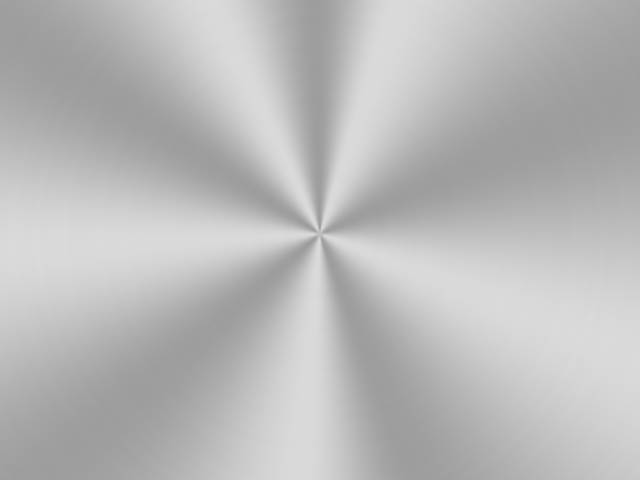
Write a Shadertoy shader that draws this texture.

```glsl
// Brushed metal disc sheen: five soft dark and five light rays fan out from a hub.
// The tone is a chain of smooth ramps over the clockwise angle,
// with faint concentric brushing from value noise over the radius.

const vec2 HUB = vec2(0.0, 0.0125);   // offset from canvas centre, in heights
const float DARK = 0.617;
const float LIGHT = 0.852;
const float HUB_RADIUS = 0.016;
const float BRUSH_DENSITY = 85.0;
const float BRUSH_STRENGTH = 0.008;

// Clockwise degrees from the top; even entries are dark, odd ones light
const int RAMPS = 10;
const float STOPS[11] = float[11](
    -1.0, 18.0, 66.0, 111.0, 159.0, 184.0, 229.0, 267.0, 303.0, 335.0, 359.0);

float hash(float n) {
    n = fract(n * 0.1031);
    n *= n + 33.33;
    return fract(n * (n + n));
}

float valueNoise(float x) {
    float cell = floor(x);
    return mix(hash(cell), hash(cell + 1.0), smoothstep(0.0, 1.0, x - cell));
}

// Angle measured clockwise from the top, starting at the first stop
float clockAngle(vec2 p) {
    float angle = degrees(atan(p.x, p.y));
    return mod(angle - STOPS[0], 360.0) + STOPS[0];
}

// Alternating rises and falls: 0 on dark rays, 1 on light rays
float raySheen(float angle) {
    float sheen = 0.0;
    for (int i = 0; i < RAMPS; i++) {
        float direction = i % 2 == 0 ? 1.0 : -1.0;
        sheen += direction * smoothstep(STOPS[i], STOPS[i + 1], angle);
    }
    return sheen;
}

// Fine circular grooves, centred on zero
float brushing(float radius, float density) {
    float coarse = valueNoise(radius * density);
    float fine = valueNoise(radius * density * 2.3 + 17.0);
    return 0.6 * coarse + 0.4 * fine - 0.5;
}

void mainImage(out vec4 fragColor, in vec2 fragCoord) {
    vec2 p = (fragCoord - 0.5 * iResolution.xy) / iResolution.y - HUB;
    float radius = length(p);

    // Rays soften into a neutral hub where they converge
    float sheen = raySheen(clockAngle(p + vec2(0.0, 1e-6)));
    sheen = mix(0.55, sheen, smoothstep(0.0, HUB_RADIUS, radius));

    float tone = mix(DARK, LIGHT, sheen);
    tone += BRUSH_STRENGTH * brushing(radius, BRUSH_DENSITY);
    fragColor = vec4(vec3(tone), 1.0);
}
```
